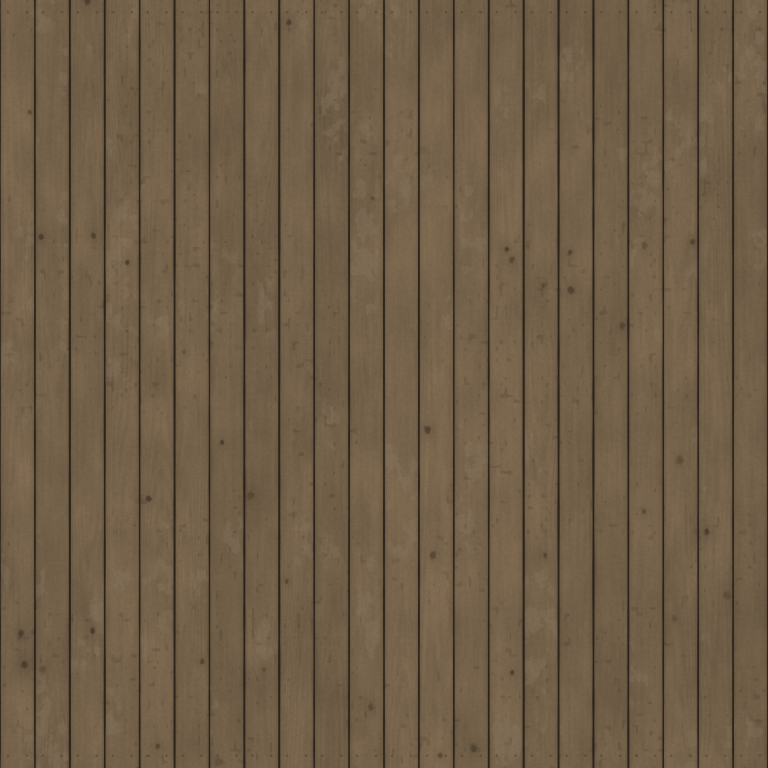
Reproduce this texture procedurally as a WebGL 1 fragment shader.

```glsl
precision highp float;
// Weathered brown wood siding: 22 upright planks with dark seams, grain, knots and worn patches.

uniform vec2 u_resolution;

const float PLANKS = 22.0;
const float KNOT_ROWS = 12.0;
const vec3 WOOD_DARK = vec3(0.405, 0.338, 0.256);
const vec3 WOOD_LIGHT = vec3(0.492, 0.412, 0.312);
const vec3 WORN_GREY = vec3(0.520, 0.455, 0.370);
const vec3 KNOT_BROWN = vec3(0.270, 0.222, 0.165);
const vec3 SEAM_BLACK = vec3(0.145, 0.118, 0.085);

float hash(vec2 p) {
  vec3 q = fract(vec3(p.xyx) * 0.1031);
  q += dot(q, q.yzx + 33.33);
  return fract((q.x + q.y) * q.z);
}

float noise(vec2 p) {
  vec2 i = floor(p);
  vec2 f = fract(p);
  f = f * f * (3.0 - 2.0 * f);
  float low = mix(hash(i), hash(i + vec2(1.0, 0.0)), f.x);
  float high = mix(hash(i + vec2(0.0, 1.0)), hash(i + vec2(1.0, 1.0)), f.x);
  return mix(low, high, f.y);
}

float fbm(vec2 p) {
  float sum = 0.0;
  float gain = 0.5;
  for (int i = 0; i < 5; i++) {
    sum += gain * noise(p);
    p = p * 2.03 + 17.3;
    gain *= 0.5;
  }
  return sum;
}

// Fine streaks plus bent growth rings, centred on zero.
float woodGrain(vec2 uv, float across, float plank) {
  float shift = hash(vec2(plank, 3.0)) * 50.0;
  float streaks = noise(vec2(uv.x * 290.0, uv.y * 14.0 + shift)) - 0.5;
  float fibres = noise(vec2(uv.x * 480.0, uv.y * 45.0 + shift)) - 0.5;
  float bend = noise(vec2(across * 1.5 + shift, uv.y * 5.0 + shift));
  float centre = across - 0.3 - 0.4 * hash(vec2(plank, 8.0));
  float rings = sin(40.0 * (bend + centre * centre * 2.0) + uv.y * 30.0);
  float visible = smoothstep(0.4, 0.75, noise(vec2(plank * 7.1, uv.y * 4.0 + shift)));
  return 0.45 * streaks + 0.3 * fibres + 0.17 * rings * visible;
}

// Soft round knots, at most one in each cell of a plank.
float knots(vec2 uv, float plank) {
  float mask = 0.0;
  float row = floor(uv.y * KNOT_ROWS);
  for (int j = -1; j <= 1; j++) {
    vec2 cell = vec2(plank, row + float(j));
    float present = step(0.83, hash(cell + 41.0));
    vec2 offset = vec2(0.15 + 0.7 * hash(cell + 5.0), hash(cell + 73.0));
    vec2 d = uv - (cell + offset) / vec2(PLANKS, KNOT_ROWS);
    d.y *= 0.85;
    float radius = mix(0.003, 0.0075, hash(cell + 19.0));
    float reach = length(d) + 0.002 * (noise(uv * 300.0) - 0.5);
    float spot = 0.7 * (1.0 - smoothstep(radius * 0.35, radius, reach));
    float halo = 0.2 * exp(-dot(d, d) / (radius * radius * 4.0));
    mask = max(mask, present * (spot + halo) * mix(0.45, 1.0, hash(cell + 97.0)));
  }
  return mask;
}

// Two small nail heads near both ends of a plank.
float nails(float across, float y) {
  vec2 d = vec2((abs(across - 0.5) - 0.27) / PLANKS, min(y, 1.0 - y) - 0.016);
  return 1.0 - smoothstep(0.0008, 0.0026, length(d));
}

void main() {
  vec2 uv = gl_FragCoord.xy / u_resolution;
  float column = uv.x * PLANKS;
  float plank = floor(column);
  float across = fract(column);
  vec2 shifted = uv + vec2(0.0, hash(vec2(plank, 1.0)) * 9.0);

  // Broad stains, blotches inside each plank and a tone for each plank
  float stains = fbm(uv * vec2(7.0, 5.0) + 4.0) - 0.48;
  float blotches = fbm(shifted * vec2(30.0, 17.0)) - 0.48;
  float plankTone = hash(vec2(plank, 12.0)) - 0.5;
  float grain = woodGrain(uv, across, plank);
  float tone = 0.56 + 0.75 * stains + 0.85 * blotches + 0.25 * plankTone + 0.55 * grain;
  vec3 color = mix(WOOD_DARK, WOOD_LIGHT, clamp(tone, -0.4, 1.25));

  // Rare scuffed patches with ragged edges, and small dark flecks
  float area = smoothstep(0.66, 0.78, noise(shifted * vec2(23.0, 11.0) + 60.0));
  float ragged = smoothstep(0.50, 0.62, fbm(uv * vec2(85.0, 60.0)));
  color = mix(color, WORN_GREY, 0.38 * area * ragged);
  float flecks = smoothstep(0.80, 0.95, noise(uv * vec2(170.0, 130.0) + 30.0));
  color *= 1.0 - 0.10 * flecks * smoothstep(0.4, 0.6, noise(uv * 12.0));
  color *= 1.0 + 0.05 * (noise(uv * 400.0) - 0.5);

  color = mix(color, KNOT_BROWN, knots(uv, plank));
  color = mix(color, KNOT_BROWN, 0.45 * nails(across, uv.y));

  // Shaded plank edges and narrow dark seams
  float edge = min(across, 1.0 - across);
  float seam = floor(column + 0.5);
  float wobble = 0.008 * (noise(vec2(seam * 5.3, uv.y * 35.0)) - 0.5);
  float width = 0.020 + 0.010 * hash(vec2(seam, 27.0)) + wobble;
  color *= 1.0 - 0.24 * exp(-edge * 22.0);
  float soft = max(0.014, 0.6 * PLANKS / u_resolution.x);
  float gap = 1.0 - smoothstep(width - soft, width + soft, edge);
  color = mix(color, SEAM_BLACK, 0.88 * gap);

  gl_FragColor = vec4(color, 1.0);
}
```
